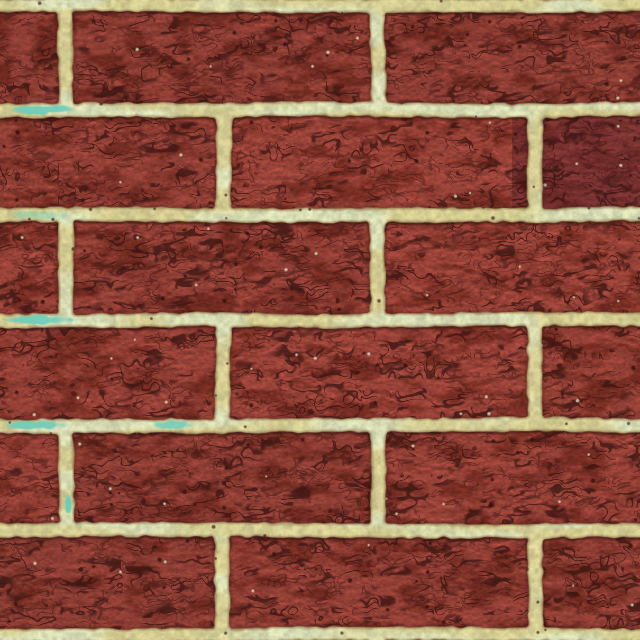
This texture is drawn by a WebGL 2 fragment shader. Its source:

```glsl
#version 300 es
precision highp float;
// Running-bond wall: six courses of wire-cut red brick in sandy yellow mortar.
// A rounded-box distance per brick splits clay from mortar; value noise adds
// drag cracks, grain, chalky streaks and a few turquoise paint stains.

uniform vec2 u_resolution;
out vec4 fragColor;

const vec2 PITCH = vec2(0.488, 0.1641);    // brick plus one joint
const vec2 JOINT = vec2(0.0235, 0.0220);   // mortar widths
const float FIRST_BED = 0.0078;            // centre of the lowest bed joint
const float FIRST_HEAD = 0.345;            // head joint in even courses

const vec3 CLAY = vec3(0.585, 0.255, 0.215);
const vec3 CLAY_DARK = vec3(0.45, 0.17, 0.13);
const vec3 CLAY_BURNT = vec3(0.38, 0.15, 0.17);
const vec3 CRACK = vec3(0.20, 0.07, 0.06);
const vec3 SAND = vec3(0.83, 0.80, 0.57);
const vec3 CHALK = vec3(0.85, 0.88, 0.74);
const vec3 JOINT_EDGE = vec3(0.62, 0.53, 0.36);
const vec3 PAINT = vec3(0.42, 0.80, 0.73);

float hash(vec2 p) {
  vec3 q = fract(p.xyx * 0.1031);
  q += dot(q, q.yzx + 33.33);
  return fract((q.x + q.y) * q.z);
}

float noise(vec2 p) {
  vec2 i = floor(p), f = fract(p);
  f = f * f * (3.0 - 2.0 * f);
  return mix(mix(hash(i), hash(i + vec2(1, 0)), f.x),
             mix(hash(i + vec2(0, 1)), hash(i + vec2(1, 1)), f.x), f.y);
}

float fbm(vec2 p) {
  float sum = 0.0, gain = 0.53;
  for (int i = 0; i < 4; i++) {
    sum += gain * noise(p);
    p = p * 2.03 + 17.7;
    gain *= 0.5;
  }
  return sum;
}

float roundBox(vec2 p, vec2 halfSize, float radius) {
  vec2 q = abs(p) - halfSize + radius;
  return length(max(q, 0.0)) + min(max(q.x, q.y), 0.0) - radius;
}

// Short ragged strokes along x: thin noise contours shown only in patches.
float cracks(vec2 p, vec2 scale) {
  float contour = abs(noise(p * scale + 2.0 * noise(p * 70.0)) - 0.5);
  float patches = smoothstep(0.42, 0.66, noise(p * vec2(38.0, 65.0) + 9.0));
  return (1.0 - smoothstep(0.03, 0.16, contour)) * patches;
}

// One round dot in a random share of the grid cells.
float specks(vec2 p, float cells, float share, float radius, float px) {
  vec2 id = floor(p * cells);
  vec2 centre = 0.25 + 0.5 * vec2(hash(id + 3.1), hash(id + 7.7));
  float size = radius * (0.5 + 0.5 * hash(id + 5.3));
  float d = length(fract(p * cells) - centre) / cells - size;
  return (1.0 - smoothstep(-px, px, d)) * step(hash(id + 11.9), share);
}

float stain(vec2 p, vec2 centre, vec2 size) {
  float d = length((p - centre) / size) + 0.7 * (noise(p * 90.0) - 0.5);
  return 1.0 - smoothstep(0.65, 1.15, d);
}

float paintStains(vec2 p) {
  float paint = 0.0;
  for (float bed = 2.0; bed < 6.0; bed++) {
    float r = hash(vec2(bed, 4.0));
    vec2 centre = vec2(0.045 + 0.025 * r, FIRST_BED + bed * PITCH.y);
    float strength = bed == 4.0 ? 0.4 : 0.9;
    paint = max(paint, strength * stain(p, centre, vec2(0.03 + 0.02 * r, 0.007)));
  }
  paint = max(paint, 0.8 * stain(p, vec2(0.27, FIRST_BED + 2.0 * PITCH.y), vec2(0.03, 0.007)));
  return max(paint, stain(p, vec2(0.107, 0.215), vec2(0.006, 0.016)));
}

vec3 brickColor(vec2 p, vec2 id, float d, float height, float px) {
  float cloud = fbm(p * vec2(28.0, 55.0));
  vec3 color = mix(CLAY_DARK, CLAY, smoothstep(0.25, 0.58, cloud));
  float burnt = id == vec2(0.0, 4.0) && p.x > 0.8 ? 1.0 : 0.0;
  burnt = max(burnt, id == vec2(1.0, 4.0) ? 1.0 : 0.0);
  color = mix(color, CLAY_BURNT, 0.55 * burnt);
  color *= 0.95 + 0.10 * hash(id + 21.0);
  // Relief lit from above, then grain and cracks.
  vec2 reliefScale = vec2(75.0, 150.0);
  float relief = fbm(p * reliefScale) - fbm((p + vec2(0.0, 0.003)) * reliefScale);
  color *= 1.0 + 0.45 * relief + 0.16 * (noise(p * 250.0) - 0.5);
  float crack = max(cracks(p, vec2(42.0, 120.0)), 0.6 * cracks(p + 0.37, vec2(75.0, 180.0)));
  color = mix(color, CRACK, 0.72 * crack);
  color = mix(color, CRACK, 0.8 * specks(p + 0.5, 50.0, 0.04, 0.0035, px));
  color = mix(color, CHALK, 0.8 * specks(p, 44.0, 0.035, 0.0026, px));
  // Shadow under the mortar, deepest along the top arris.
  float shade = smoothstep(-0.007, 0.0, d) * mix(0.25, 0.65, smoothstep(0.6, 0.95, height));
  return mix(color, CRACK, shade);
}

vec3 mortarColor(vec2 p, float d, float px) {
  float streak = smoothstep(0.45, 0.75, noise(p * vec2(9.0, 32.0) + 4.0));
  vec3 color = mix(SAND, CHALK, 0.8 * streak);
  color = mix(JOINT_EDGE, color, smoothstep(-0.001, 0.0055, d));
  color *= 0.86 + 0.28 * fbm(p * 130.0);
  color = mix(color, PAINT, paintStains(p));
  return mix(color, CRACK, 0.65 * specks(p + 0.8, 62.0, 0.05, 0.003, px));
}

void main() {
  vec2 p = gl_FragCoord.xy / u_resolution;
  float px = 1.0 / min(u_resolution.x, u_resolution.y);
  // Uneven hand-laid joints: a slow drift plus a crumbly edge.
  vec2 wall = p + 0.004 * (vec2(noise(p * 6.0), noise(p * 6.0 + 40.0)) - 0.5)
                + 0.004 * (vec2(noise(p * 75.0), noise(p * 75.0 + 60.0)) - 0.5);
  float course = floor((wall.y - FIRST_BED) / PITCH.y);
  float shift = FIRST_HEAD - 0.5 * PITCH.x * mod(course, 2.0) + 0.008 * (hash(vec2(course, 2.0)) - 0.5);
  vec2 cell = (wall - vec2(shift, FIRST_BED)) / PITCH;
  vec2 id = floor(cell), halfSize = 0.5 * (PITCH - JOINT);
  vec2 local = (fract(cell) - 0.5) * PITCH;
  float d = roundBox(local, halfSize, 0.005);
  vec3 brick = brickColor(p, id, d, local.y / halfSize.y, px);
  vec3 color = mix(brick, mortarColor(p, d, px), smoothstep(-px, px, d));
  fragColor = vec4(color, 1.0);
}
```
